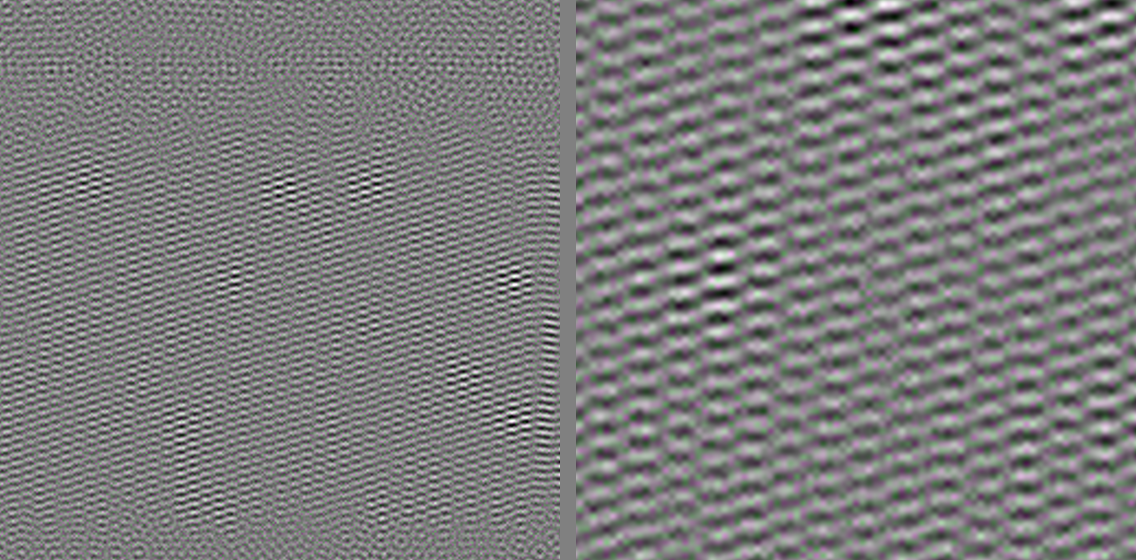
Left, the full canvas; right, a detail of the centre.
This pattern is drawn by a Shadertoy shader. Its source:

```glsl
// Tilted lattice of soft light and dark spots, fading into rippled grain with a green and magenta tint.

const float TAU = 6.2831853;
const float BASE_TONE = 0.485;

// Wave vectors in cycles per canvas
const vec2 ROW_WAVE = vec2(-19.0, 66.0);
const vec2 SPOT_WAVE = vec2(25.0, 65.0);
const float SPOT_WEIGHT = 0.55;
const float PHASE_WANDER = 0.22;
const float TILT_END = 0.95;          // rows level out beyond this x

// Lattice contrast
const float CONTRAST_LOW = 0.12;
const float CONTRAST_HIGH = 0.34;
const float PATCHES = 12.0;

// Ripples running in all directions
const int RIPPLE_COUNT = 7;
const float RIPPLE_FREQUENCY = 67.0;
const float RIPPLE_IN_BODY = 0.04;
const float RIPPLE_AT_ENDS = 0.095;

// Dotted band near the top
const float BAND_HEIGHT = 0.885;
const float BAND_WIDTH = 0.02;
const float BAND_CONTRAST = 0.08;

// Fine grain
const float GRAIN_CELLS = 256.0;
const float GRAIN_CONTRAST = 0.13;
const float TINT_CONTRAST = 0.32;

float hash(vec2 p) {
    vec3 q = fract(vec3(p.xyx) * 0.1031);
    q += dot(q, q.yzx + 33.33);
    return fract((q.x + q.y) * q.z);
}

float valueNoise(vec2 p) {
    vec2 cell = floor(p);
    vec2 f = fract(p);
    f = f * f * (3.0 - 2.0 * f);
    float low = mix(hash(cell), hash(cell + vec2(1.0, 0.0)), f.x);
    float high = mix(hash(cell + vec2(0.0, 1.0)), hash(cell + 1.0), f.x);
    return mix(low, high, f.y);
}

float signedNoise(vec2 p) {
    return 2.0 * valueNoise(p) - 1.0;
}

// Noise less its neighbours' mean, so that no broad blotches remain
float fineGrain(vec2 p) {
    vec2 stepX = vec2(1.0, 0.0);
    vec2 stepY = vec2(0.0, 1.0);
    float around = valueNoise(p + stepX) + valueNoise(p - stepX)
                 + valueNoise(p + stepY) + valueNoise(p - stepY);
    return valueNoise(p) - 0.25 * around;
}

// Two crossing waves make slanted rows broken into spots
float lattice(vec2 uv) {
    vec2 p = vec2(min(uv.x, TILT_END), uv.y);
    float rowPhase = dot(p, ROW_WAVE) + PHASE_WANDER * signedNoise(uv * 5.0 + 17.0);
    float spotPhase = dot(uv, SPOT_WAVE) + PHASE_WANDER * signedNoise(uv * 8.0 + 43.0);
    return cos(TAU * rowPhase) + SPOT_WEIGHT * cos(TAU * spotPhase);
}

// 1 across the middle, falling to 0 at the top and bottom
float bodyMask(vec2 uv) {
    return smoothstep(-0.02, 0.16, uv.y) * (1.0 - smoothstep(0.64, 0.9, uv.y));
}

float latticeContrast(vec2 uv) {
    float patchLevel = valueNoise(uv * PATCHES + 71.0);
    return mix(CONTRAST_LOW, CONTRAST_HIGH, pow(patchLevel, 3.5));
}

float ripples(vec2 uv) {
    float total = 0.0;
    for (int i = 0; i < RIPPLE_COUNT; i++) {
        float id = float(i);
        float angle = 0.5 * TAU * (id + 0.5) / float(RIPPLE_COUNT);
        vec2 direction = vec2(cos(angle), sin(angle));
        float wander = 0.8 * valueNoise(uv * 7.0 + 19.0 * id);
        float strength = valueNoise(uv * 12.0 + 31.0 * id + 5.0) * mix(0.2, 1.0, direction.y);
        total += strength * cos(TAU * (RIPPLE_FREQUENCY * dot(uv, direction) + wander));
    }
    return total;
}

float dottedBand(vec2 uv) {
    float offset = (uv.y - BAND_HEIGHT) / BAND_WIDTH;
    float swell = 0.6 + 0.4 * cos(TAU * 10.0 * uv.x);
    float dots = cos(TAU * 60.0 * uv.x) + cos(TAU * 66.0 * uv.y);
    return exp(-offset * offset) * swell * dots;
}

void mainImage(out vec4 fragColor, in vec2 fragCoord) {
    vec2 uv = fragCoord / iResolution.xy;

    // Pattern brightness
    float body = bodyMask(uv);
    float tone = BASE_TONE + body * latticeContrast(uv) * lattice(uv);
    tone += mix(RIPPLE_AT_ENDS, RIPPLE_IN_BODY, body) * ripples(uv);
    tone += BAND_CONTRAST * dottedBand(uv);

    // Grain and opposing green and magenta tint
    vec2 grainPoint = uv * GRAIN_CELLS + 64.0;
    tone += GRAIN_CONTRAST * fineGrain(grainPoint);
    float tint = TINT_CONTRAST * fineGrain(grainPoint + 512.0);
    vec3 color = vec3(tone) + 0.5 * tint * vec3(-1.0, 1.0, -1.0);

    fragColor = vec4(clamp(color, 0.0, 1.0), 1.0);
}
```
